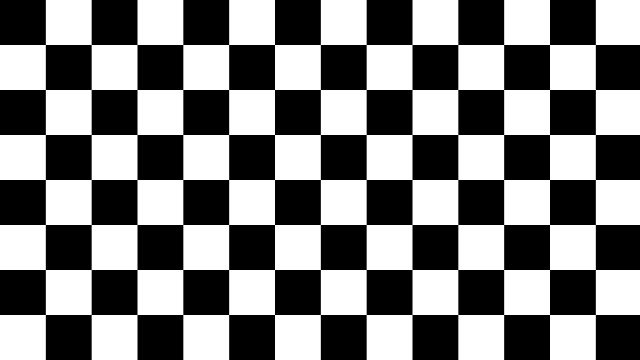
Write a Shadertoy shader that draws this pattern.

```glsl
const float COLUMNS = 14.0;
const float ROWS = 8.0;
const float CELL_WIDTH = 55.0 / 768.0; // share of canvas width; the last column is slightly narrower
const vec3 DARK = vec3(0.0);
const vec3 LIGHT = vec3(1.0);

// Integral of a square wave that is +1 on even cells and -1 on odd cells
vec2 squareIntegral(vec2 p) {
    return 1.0 - abs(mod(p, 2.0) - 1.0);
}

// Square wave along each axis, averaged over a box of the given size
vec2 smoothSquare(vec2 p, vec2 size) {
    return (squareIntegral(p + 0.5 * size) - squareIntegral(p - 0.5 * size)) / size;
}

// Share of light in the box: 1 where column and row have equal parity
float checker(vec2 p, vec2 size) {
    vec2 wave = smoothSquare(p, size);
    return 0.5 + 0.5 * wave.x * wave.y;
}

void mainImage(out vec4 fragColor, in vec2 fragCoord) {
    // Canvas to cell units, wrapped to whole columns and rows
    vec2 cellsPerCanvas = vec2(1.0 / CELL_WIDTH, ROWS);
    vec2 cell = mod(fragCoord / iResolution.xy * cellsPerCanvas, vec2(COLUMNS, ROWS));
    vec2 pixelSize = cellsPerCanvas / iResolution.xy;

    fragColor = vec4(mix(DARK, LIGHT, checker(cell, pixelSize)), 1.0);
}
```
